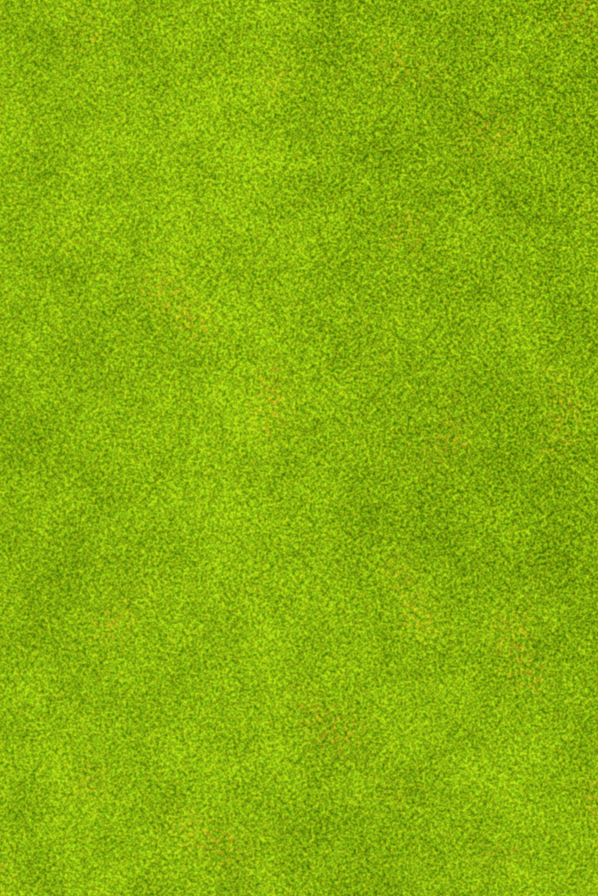
Write a WebGL 2 fragment shader that draws this texture.

```glsl
#version 300 es
precision highp float;
// Closely mown green turf: fine clumped grain, soft mowing bands and a few dry flecks.

uniform vec2 u_resolution;
out vec4 fragColor;

// Colours
const vec3 SHADOW_GREEN = vec3(0.39, 0.53, 0.028);
const vec3 SUNLIT_GREEN = vec3(0.64, 0.81, 0.070);
const vec3 DRY_STRAW    = vec3(0.76, 0.72, 0.11);

// Grain: frequencies are cells per canvas height
const float CLUMP_FREQ = 85.0;
const float TUFT_FREQ  = 215.0;
const float BLADE_FREQ = 350.0;
const float CLUMP_GAIN = 0.26;
const float TUFT_GAIN  = 0.86;
const float BLADE_GAIN = 0.82;
const float MEAN_SHADE = 0.585;

// Broad light and wear
const float PATCH_FREQ  = 3.2;
const float PATCH_GAIN  = 0.25;
const float MOTTLE_FREQ = 17.0;
const float MOTTLE_GAIN = 0.24;
const float BAND_EDGE   = 0.48;
const float BAND_DEPTH  = 0.20;
const float EDGE_DEPTH  = 0.10;
const float HOLLOW_DEPTH = 0.17;
const float DRY_FREQ    = 11.0;
const float DRY_AMOUNT  = 0.75;

const mat2 TURN = mat2(0.8, 0.6, -0.6, 0.8);

// Integer hash of a lattice cell, returned as a unit gradient
vec2 gradientAt(vec2 cell) {
    uvec2 q = uvec2(ivec2(cell)) * uvec2(1597u, 3571u);
    uint h = (q.x ^ (q.y << 7)) + q.y * 7919u;
    h = (h ^ (h >> 15)) * 73244475u;
    h = (h ^ (h >> 13)) * 73244475u;
    h ^= h >> 16;
    float angle = float(h & 65535u) * (6.28319 / 65536.0);
    return vec2(cos(angle), sin(angle));
}

float gradientNoise(vec2 p) {
    vec2 cell = floor(p);
    vec2 f = p - cell;
    vec2 w = f * f * f * (f * (f * 6.0 - 15.0) + 10.0);
    vec2 e = vec2(1.0, 0.0);
    float a = dot(gradientAt(cell), f);
    float b = dot(gradientAt(cell + e.xy), f - e.xy);
    float c = dot(gradientAt(cell + e.yx), f - e.yx);
    float d = dot(gradientAt(cell + e.xx), f - e.xx);
    return mix(mix(a, b, w.x), mix(c, d, w.x), w.y);
}

// Clumps, tufts and blades, turned apart so their lattices never line up
float turfGrain(vec2 p) {
    float clumps = gradientNoise(TURN * TURN * p * CLUMP_FREQ + 11.9);
    float tufts = gradientNoise(TURN * p * TUFT_FREQ + 31.7);
    float blades = gradientNoise(p * TURN * BLADE_FREQ + 87.3);
    return CLUMP_GAIN * clumps + TUFT_GAIN * tufts + BLADE_GAIN * blades;
}

// Slow brightness changes: patches, mottling, and a darker strip on the right
float broadLight(vec2 p, vec2 uv) {
    float patches = gradientNoise(p * PATCH_FREQ + vec2(4.3, 9.1));
    float mottle = gradientNoise(TURN * p * MOTTLE_FREQ + 15.2)
                 + 0.7 * gradientNoise(p * TURN * MOTTLE_FREQ * 2.1 + 41.6);
    float wander = 0.03 * gradientNoise(p * 6.0 + 2.6);
    float strip = smoothstep(BAND_EDGE - 0.06, BAND_EDGE + 0.06, uv.x + wander);
    float band = strip * mix(0.4, 1.0, uv.y);
    float rightEdge = smoothstep(0.85, 1.0, uv.x);
    vec2 hollow = (uv - vec2(0.46, 0.10)) / vec2(0.22, 0.13);
    float dim = exp(-dot(hollow, hollow));
    return PATCH_GAIN * patches + MOTTLE_GAIN * mottle
         - BAND_DEPTH * (band - 0.36) - EDGE_DEPTH * rightEdge - HOLLOW_DEPTH * dim;
}

// Straw-coloured flecks gathered in sparse worn spots
float dryFlecks(vec2 p) {
    float worn = smoothstep(0.16, 0.50, gradientNoise(TURN * p * DRY_FREQ + 52.4));
    float fleck = smoothstep(0.02, 0.30, gradientNoise(p * TURN * 170.0 + 7.9));
    return worn * fleck;
}

void main() {
    vec2 uv = gl_FragCoord.xy / u_resolution;
    vec2 p = gl_FragCoord.xy / u_resolution.y;

    // Grain is a little deeper toward the upper right
    float depth = mix(0.92, 1.12, uv.x * uv.y);
    float shade = MEAN_SHADE + depth * turfGrain(p) + broadLight(p, uv);
    shade = clamp(shade, -0.3, 1.25);

    vec3 colour = mix(SHADOW_GREEN, SUNLIT_GREEN, shade);

    // Slight warm and cool drift between clumps
    colour.r += 0.06 * gradientNoise(TURN * p * 120.0 + 63.1);

    vec3 straw = DRY_STRAW * mix(0.8, 1.08, shade);
    colour = mix(colour, straw, DRY_AMOUNT * dryFlecks(p));
    fragColor = vec4(clamp(colour, 0.0, 1.0), 1.0);
}
```
